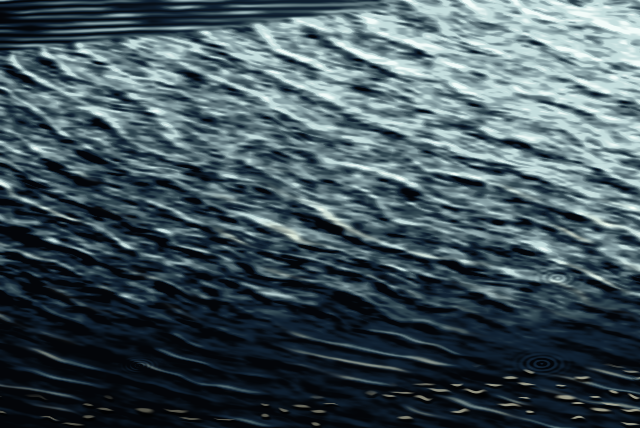
Give the GLSL for this texture, as a WebGL 1 fragment shader.

```glsl
precision highp float;
uniform vec2 u_resolution;

// Tunable values; q is measured in canvas heights, with q.y growing downward
const float CREST_DOWN = 16.0;
const float CREST_ACROSS = 7.2;
const float CREST_GAIN = 0.34;
const float TROUGH_GAIN = 0.25;
const float RIPPLE_GAIN = 1.25;
const float SHOAL_STRIPES = 62.0;
const vec2 PEBBLE_CELL = vec2(0.082, 0.031);
const vec3 CREAM = vec3(0.78, 0.78, 0.68);

float hash(vec2 p) {
  vec3 h = fract(vec3(p.xyx) * 0.1031);
  h += dot(h, h.yzx + 33.33);
  return fract((h.x + h.y) * h.z);
}

float noise(vec2 p) {
  vec2 i = floor(p), f = fract(p);
  f = f * f * (3.0 - 2.0 * f);
  return mix(mix(hash(i), hash(i + vec2(1.0, 0.0)), f.x),
             mix(hash(i + vec2(0.0, 1.0)), hash(i + 1.0), f.x), f.y);
}

float bump(float x, float width) {
  return exp(-x * x / (width * width));
}

// Water tone from black through navy and slate to pale cyan
vec3 waterRamp(float t) {
  vec3 c = mix(vec3(0.01, 0.02, 0.035), vec3(0.06, 0.13, 0.20), smoothstep(0.02, 0.22, t));
  c = mix(c, vec3(0.19, 0.28, 0.32), smoothstep(0.20, 0.38, t));
  c = mix(c, vec3(0.36, 0.45, 0.48), smoothstep(0.36, 0.53, t));
  c = mix(c, vec3(0.54, 0.64, 0.66), smoothstep(0.51, 0.69, t));
  c = mix(c, vec3(0.77, 0.87, 0.87), smoothstep(0.67, 0.88, t));
  return mix(c, vec3(0.95, 0.99, 0.98), smoothstep(0.92, 1.2, t));
}

// Broad light: bright far right, nearly black near the viewer
float skyLight(vec2 q) {
  float light = mix(0.57, 0.09, smoothstep(0.10, 0.92, q.y));
  light += 0.19 * (q.x - 0.65) * (1.0 - smoothstep(0.55, 0.9, q.y));
  light -= 0.07 * smoothstep(0.55, 0.95, q.y) * (1.0 - smoothstep(0.1, 0.9, q.x));
  vec2 glow = (q - vec2(1.42, 0.0)) / vec2(0.6, 0.18);
  return light + 0.14 * exp(-dot(glow, glow));
}

// Curved crest fronts, bunched and flatter in the foreground
float crestPhase(vec2 q, float edge) {
  float phase = CREST_DOWN * q.y - CREST_ACROSS * q.x + 0.9 * q.x * q.x;
  phase += 0.9 * exp(-max(q.y - edge, 0.0) / 0.08);
  phase += 25.0 * pow(max(q.y - 0.70, 0.0), 2.0);
  phase += 0.8 * (noise(q * vec2(4.0, 9.0)) - 0.5);
  return phase + 0.35 * (noise(q * vec2(13.0, 28.0)) - 0.5);
}

// Fine wind ripples stretched along the crests, with thin ridges
float ripples(vec2 q) {
  float across = q.y - 0.28 * q.x + 0.03 * noise(q * vec2(8.0, 14.0));
  float r = 0.30 * (noise(vec2(q.x * 13.0, across * 68.0)) - 0.5);
  r += 0.40 * (noise(vec2(q.x * 26.0 + 9.0, across * 125.0)) - 0.5);
  r += 0.34 * (noise(vec2(q.x * 48.0, (q.y - 0.12 * q.x) * 175.0)) - 0.5);
  float ridge = abs(2.0 * noise(vec2(q.x * 18.0 + 31.0, (across + 0.1 * q.x) * 90.0)) - 1.0);
  return r + 0.24 * (0.42 - ridge);
}

float ring(vec2 q, vec2 center, float radius) {
  float r = length((q - center) * vec2(1.0, 2.1)) / radius;
  return cos(r * 25.0) * exp(-r * r * 2.2);
}

// Scattered wet sand: x is the lit top, y is the shaded underside
vec2 pebbles(vec2 q) {
  vec2 result = vec2(0.0);
  for (int i = 0; i < 2; i++) {
    float layer = float(i);
    vec2 g = q / PEBBLE_CELL + layer * vec2(0.47, 0.53);
    vec2 id = floor(g) + layer * 37.0;
    float seed = hash(id + 5.0);
    vec2 d = (fract(g) - 0.5 - 0.2 * (vec2(seed, hash(id + 11.0)) - 0.5)) * PEBBLE_CELL;
    d.y += 0.010 * (noise(q * 45.0) - 0.5) - 0.10 * d.x;
    vec2 size = vec2(mix(0.010, 0.030, hash(id + 23.0)), mix(0.0025, 0.005, seed));
    float lit = 1.0 - smoothstep(0.4, 1.2, length(d / size));
    float shade = 1.0 - smoothstep(0.4, 1.3, length((d - vec2(0.002, 0.006)) / (size * 1.2)));
    float shore = mix(0.91, 0.84, smoothstep(0.75, 1.2, q.x));
    float present = step(hash(id + 41.0), 0.5) * smoothstep(shore, shore + 0.04, q.y);
    result = max(result, present * vec2(lit, shade));
  }
  return result;
}

void main() {
  vec2 q = gl_FragCoord.xy / u_resolution.y;
  q.y = 1.0 - q.y;
  float edge = 0.125 - 0.122 * q.x + 0.012 * (noise(q * vec2(9.0, 30.0)) - 0.5);
  float calm = smoothstep(0.60, 0.84, q.y);

  // Crests with a bright lip, a soft back and a dark lower face
  float s = fract(crestPhase(q, edge) + 0.5) - 0.5;
  float patches = noise(q * vec2(7.0, 19.0) + 4.0);
  float strength = mix(0.25 + 1.1 * patches, 1.5 * smoothstep(0.4, 0.85, patches), calm);
  float lip = bump(s, 0.10) * strength;
  float face = bump(s - 0.24, 0.15) * (0.35 + 0.8 * patches);
  float back = bump(s + 0.24, 0.18);
  float tone = skyLight(q);
  tone += (CREST_GAIN * lip + 0.08 * back) * mix(1.0, 0.75, calm);
  tone -= TROUGH_GAIN * face * mix(1.0, 0.3, calm);
  tone += ripples(q) * RIPPLE_GAIN * mix(1.0, 0.2, calm) * (1.0 - 0.3 * back);

  // Drop rings
  tone += 0.13 * ring(q, vec2(1.266, 0.850), 0.065);
  tone += 0.10 * ring(q, vec2(1.303, 0.650), 0.065);
  tone += 0.10 * ring(q, vec2(0.326, 0.854), 0.042);

  // Striped shoal in the far left corner, dissolving to the right
  float wobble = 2.0 * noise(q * vec2(6.0, 12.0)) + 1.2 * noise(q * vec2(22.0, 40.0));
  float stripe = 0.5 + 0.5 * cos(6.2832 * (q.y * SHOAL_STRIPES + 1.5 * q.x) + wobble);
  float shoal = 0.02 + 0.22 * q.x + 0.75 * stripe * noise(q * vec2(14.0, 60.0) + 8.0);
  float water = smoothstep(-0.010, 0.010, q.y - edge);
  tone = mix(shoal, tone, max(water, smoothstep(0.75, 1.0, q.x)));
  tone += 0.08 * bump(q.y - edge - 0.018, 0.018) * (1.0 - smoothstep(0.6, 1.0, q.x));

  // Colour, warm glints and foreground sand
  vec3 color = waterRamp(tone);
  float warm = smoothstep(0.45, 0.8, noise(q * vec2(9.0, 22.0) + 17.0)) * smoothstep(0.3, 0.6, q.y);
  color = mix(color, CREAM * (0.3 + tone), 0.5 * warm * clamp(lip, 0.0, 1.0));
  vec2 sand = pebbles(q);
  color *= 1.0 - 0.85 * sand.y;
  color = mix(color, CREAM * mix(0.5, 0.9, smoothstep(0.4, 1.3, q.x)), 0.85 * sand.x);
  gl_FragColor = vec4(clamp(color, 0.0, 1.0), 1.0);
}
```
